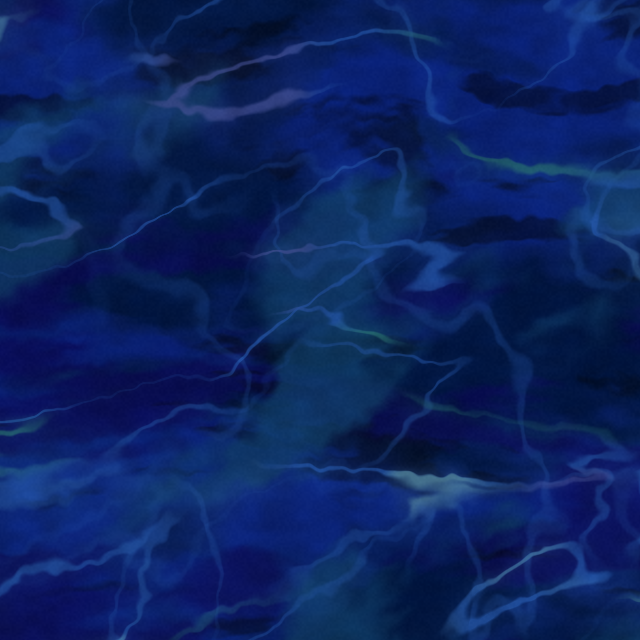
Reproduce this texture procedurally as a Shadertoy shader.

```glsl
// Deep blue painted water: dark pools, branching pale veins and thin green streaks
#define POOL_SCALE vec2(3.2, 4.6)
#define VEIN_SCALE vec2(2.6, 4.2)
#define STREAK_SCALE vec2(2.3, 10.0)
#define VEIN_WIDTH 0.017
#define STREAK_WIDTH 0.034
#define VEIN_SLOPE 0.38
#define BRUSH_SCALE 58.0
#define BRUSH_WARP 0.010
#define GRAIN 0.018

const vec3 NAVY = vec3(0.00, 0.075, 0.235);
const vec3 MIDNIGHT = vec3(0.025, 0.105, 0.34);
const vec3 ROYAL = vec3(0.035, 0.125, 0.45);
const vec3 INDIGO = vec3(0.035, 0.03, 0.31);
const vec3 TEAL = vec3(0.06, 0.235, 0.39);
const vec3 AZURE = vec3(0.13, 0.31, 0.61);
const vec3 SEA_GREEN = vec3(0.15, 0.42, 0.42);
const vec3 LILAC = vec3(0.25, 0.30, 0.56);
const vec3 FOAM = vec3(0.36, 0.55, 0.58);

float hash(vec2 p) {
    vec3 q = fract(vec3(p.xyx) * 0.1031);
    q += dot(q, q.yzx + 33.33);
    return fract((q.x + q.y) * q.z);
}

float noise(vec2 p) {
    vec2 i = floor(p), f = fract(p);
    f = f * f * (3.0 - 2.0 * f);
    return mix(mix(hash(i), hash(i + vec2(1, 0)), f.x),
               mix(hash(i + vec2(0, 1)), hash(i + vec2(1, 1)), f.x), f.y);
}

float fbm(vec2 p) {
    float sum = 0.0, amp = 0.533;
    for (int i = 0; i < 4; i++) {
        sum += amp * noise(p);
        p = p * 2.03 + vec2(17.3, 9.1);
        amp *= 0.5;
    }
    return sum;
}

// Distance of a noise field from its middle level: zero along wandering lines
float contour(vec2 p) {
    float n = 0.68 * noise(p) + 0.22 * noise(p * 2.1 + 31.0) + 0.10 * noise(p * 4.7 + 63.0);
    return abs(n - 0.5);
}

// Sharp line with a faint halo
float vein(float d, float width) {
    return 0.75 * (1.0 - smoothstep(0.25 * width, width, d)) + 0.25 * exp(-d / (2.5 * width));
}

void mainImage(out vec4 fragColor, in vec2 fragCoord) {
    vec2 uv = fragCoord / iResolution.y;

    // Ragged dabs of the brush, then a slow swell
    vec2 p = uv + BRUSH_WARP * (vec2(noise(uv * BRUSH_SCALE), noise(uv * BRUSH_SCALE + 71.0)) - 0.5);
    p += 0.10 * (vec2(noise(uv * 3.5 + 5.0), noise(uv * 3.5 + 40.0)) - 0.5);
    vec2 slanted = vec2(p.x, p.y - VEIN_SLOPE * p.x);

    // Soft pools of dark and royal blue, crossed by level bands
    float depth = fbm(p * POOL_SCALE + 11.0);
    float band = fbm(p * vec2(3.0, 15.0) + 23.0);
    float tone = depth + 0.35 * (band - 0.5);
    vec3 col = mix(NAVY, MIDNIGHT, smoothstep(0.36, 0.50, tone));
    col = mix(col, ROYAL, smoothstep(0.48, 0.62, tone));
    col = mix(col, INDIGO, 0.75 * smoothstep(0.56, 0.68, fbm(p * vec2(3.0, 9.0) + 83.0)));
    col *= 1.0 - 0.45 * smoothstep(0.58, 0.70, fbm(p * vec2(5.0, 17.0) + 47.0));

    // Teal haze drifting along the slope
    float haze = fbm(slanted * vec2(4.0, 6.5) + 57.0);
    col = mix(col, TEAL, 0.75 * smoothstep(0.52, 0.70, haze));

    // Branching blue veins, strong in some places and lost in others
    float fade = smoothstep(0.28, 0.66, noise(p * 5.0 + 91.0));
    float broad = vein(contour(slanted * VEIN_SCALE + 3.0), VEIN_WIDTH) * (0.3 + 0.7 * fade);
    float fine = vein(contour(slanted * VEIN_SCALE * 1.5 + 29.0), VEIN_WIDTH * 1.25) * (1.0 - 0.8 * fade);
    float cross = vein(contour(p * vec2(4.2, 2.6) + 67.0), VEIN_WIDTH * 1.1) * fade;
    col = mix(col, AZURE, clamp(0.75 * broad + 0.55 * fine + 0.35 * cross, 0.0, 0.85));

    // Level streaks that turn from azure to green or lilac
    float hue = noise(p * vec2(3.0, 5.0) + 113.0);
    vec3 streakColor = mix(LILAC, AZURE, smoothstep(0.18, 0.36, hue));
    streakColor = mix(streakColor, SEA_GREEN, smoothstep(0.48, 0.66, hue));
    float streakMask = smoothstep(0.42, 0.72, noise(p * vec2(3.5, 7.0) + 131.0));
    float streak = vein(contour(p * STREAK_SCALE + 151.0), STREAK_WIDTH) * streakMask;
    col = mix(col, streakColor, 0.75 * streak);

    // Rare pale foam where lines are brightest
    float glint = smoothstep(0.66, 0.86, noise(p * vec2(6.0, 9.0) + 173.0));
    col = mix(col, FOAM, 0.65 * glint * clamp(streak + 0.6 * broad, 0.0, 1.0));

    // Uneven dabs and fine cloth grain
    float dabs = noise(uv * vec2(38.0, 62.0) + 191.0) + noise(uv * vec2(26.0, 9.0) + 211.0) - 1.0;
    col *= 1.0 + 0.13 * dabs;
    col += GRAIN * (noise(uv * 300.0) - 0.5);
    fragColor = vec4(clamp(col, 0.0, 1.0), 1.0);
}
```
